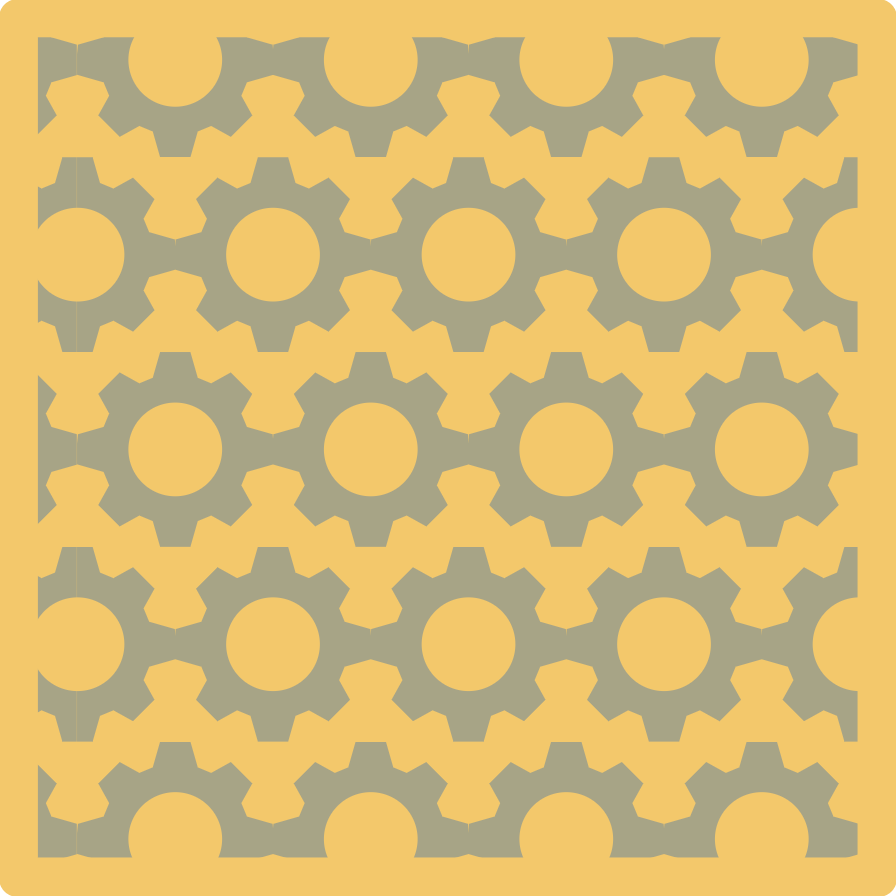
Reproduce this pattern procedurally as a Shadertoy shader.

```glsl
const vec3 AMBER = vec3(0.953, 0.784, 0.420);
const vec3 SAGE = vec3(0.655, 0.643, 0.525);
const vec2 PITCH = vec2(0.2182, 0.2174);
const vec2 GRID_ORIGIN = vec2(0.1956, 0.4984);
const float EIGHTH_TURN = 0.7853982;

float coverage(float dist, float pixel) {
    return clamp(0.5 - dist / pixel, 0.0, 1.0);
}

float boxDistance(vec2 p, vec2 halfSize, float radius) {
    vec2 q = abs(p) - halfSize + radius;
    return length(max(q, 0.0)) + min(max(q.x, q.y), 0.0) - radius;
}

// Centre-relative position in a grid whose odd rows shift by half a pitch
vec2 staggeredCell(vec2 p, vec2 pitch) {
    float row = floor(p.y / pitch.y + 0.5);
    p.x += 0.5 * pitch.x * mod(row, 2.0);
    return p - pitch * floor(p / pitch + 0.5);
}

// Eight tapered teeth on an octagonal body, with a round bore
float gearDistance(vec2 p, float bodyRadius, float boreRadius) {
    float sector = floor(atan(p.y, p.x) / EIGHTH_TURN + 0.5);
    float diagonal = mod(sector, 2.0);
    float angle = sector * EIGHTH_TURN;
    float c = cos(angle), s = sin(angle);
    vec2 q = vec2(c * p.x + s * p.y, abs(c * p.y - s * p.x));

    // Side teeth join their neighbours, with a thin wedge above the joint
    float sideReach = 0.1103 - 0.1 * max(p.y, 0.0);
    float straightReach = abs(p.x) > abs(p.y) ? sideReach : 0.1087;
    float reach = mix(straightReach, 0.1046, diagonal);

    float flank = dot(q - vec2(0.1087, 0.0169), vec2(0.275, 0.961));
    float tooth = max(q.x - reach, flank + 0.0011 * diagonal);
    float body = dot(q, vec2(0.9239, 0.3827)) - bodyRadius;
    return max(min(tooth, body), boreRadius - length(p));
}

void mainImage(out vec4 fragColor, in vec2 fragCoord) {
    vec2 uv = fragCoord / iResolution.xy;
    float pixel = 1.0 / min(iResolution.x, iResolution.y);

    // Gears clipped to the inner panel
    vec2 cell = staggeredCell(uv - GRID_ORIGIN, PITCH);
    float gear = coverage(gearDistance(cell, 0.0835, 0.0523), pixel);
    gear *= coverage(boxDistance(uv - vec2(0.4997, 0.5007), vec2(0.4574, 0.4577), 0.0), pixel);

    // Faint vertical seam near the left edge
    float seam = coverage(abs(uv.x - 0.0857) - 0.0003, pixel);
    gear *= 1.0 - 0.4 * seam;

    // Rounded tile on white
    vec3 color = mix(AMBER, SAGE, gear);
    float tile = coverage(boxDistance(uv - 0.5, vec2(0.5 + pixel), 0.021), pixel);
    fragColor = vec4(mix(vec3(1.0), color, tile), 1.0);
}
```
